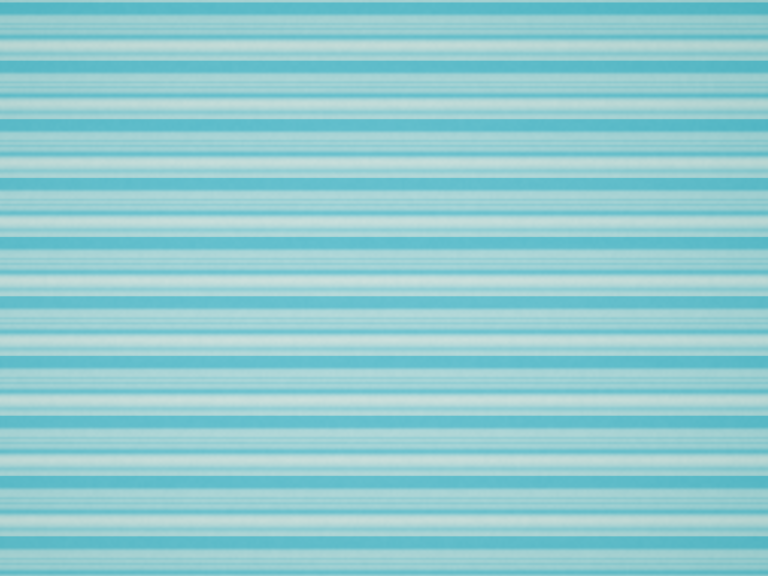
Give the GLSL for this pattern, as a Shadertoy shader.

```glsl
// Soft horizontal aqua and off-white stripes, repeating down a lightly grained sheet.
#define REPEATS 9.91
#define STRETCH 0.22
#define TOP_OFFSET 0.0139
#define BAND_HALF 0.095
#define BASE_TONE 0.71
#define BAND_TONE 0.10
#define GRAIN 0.022
#define WEAR 0.035
#define VIGNETTE 0.075
#define AQUA vec3(0.345, 0.725, 0.785)
#define CREAM vec3(0.785, 0.860, 0.845)

// Per stripe: centre in the repeat, spread, change of tone
const vec3 STRIPES[7] = vec3[7](
    vec3(0.215, 0.030,  0.05),
    vec3(0.275, 0.014, -0.17),
    vec3(0.360, 0.016, -0.20),
    vec3(0.500, 0.036, -0.55),
    vec3(0.640, 0.060,  0.27),
    vec3(0.785, 0.026, -0.22),
    vec3(0.870, 0.020,  0.08));

float hash(vec2 p) {
    vec3 q = fract(vec3(p.xyx) * 0.1031);
    q += dot(q, q.yzx + 33.33);
    return fract((q.x + q.y) * q.z);
}

float valueNoise(vec2 p) {
    vec2 cell = floor(p), f = fract(p);
    f = f * f * (3.0 - 2.0 * f);
    float low = mix(hash(cell), hash(cell + vec2(1, 0)), f.x);
    float high = mix(hash(cell + vec2(0, 1)), hash(cell + vec2(1, 1)), f.x);
    return mix(low, high, f.y);
}

// Tone across one repeat: 0 is aqua, 1 is cream
float stripeTone(float phase, float pixel) {
    float tone = BASE_TONE;
    for (int i = 0; i < 7; i++) {
        vec3 s = STRIPES[i];
        float spread = sqrt(s.y * s.y + 0.1 * pixel * pixel);
        float d = (phase - s.x) / spread;
        tone += s.z * s.y / spread * exp(-0.5 * d * d);
    }
    // Broad band: crisp upper edge, feathered lower edge
    float crisp = max(0.014, 0.6 * pixel);
    float lower = smoothstep(BAND_HALF - 0.02, BAND_HALF + 0.065, phase);
    float upper = smoothstep(-crisp, crisp, 1.0 - BAND_HALF - phase);
    return mix(BAND_TONE, tone, lower * upper);
}

void mainImage(out vec4 fragColor, in vec2 fragCoord) {
    vec2 uv = fragCoord / iResolution.xy;
    vec2 pos = fragCoord / iResolution.y;

    // Repeats widen slightly towards the bottom
    float down = 1.0 - uv.y - TOP_OFFSET;
    float course = REPEATS * down - STRETCH * down * down;
    float tone = stripeTone(fract(course), REPEATS / iResolution.y);

    // Uneven ink between repeats and along each stripe
    float row = floor(course + 0.5);
    tone += WEAR * (hash(vec2(row + 20.0, 7.0)) - 0.5);
    tone += WEAR * (valueNoise(vec2(pos.x * 3.0, pos.y * 60.0)) - 0.5);

    // Paper grain and gentle falloff of light
    float grain = valueNoise(pos * 190.0) + valueNoise(pos * 90.0 + 31.0) - 1.0;
    vec2 away = uv - vec2(0.44, 0.48);
    float light = 1.02 - VIGNETTE * dot(away, away) * 1.6;
    vec3 color = mix(AQUA, CREAM, tone + GRAIN * grain);
    color *= light + 0.25 * GRAIN * grain;
    color.r -= 0.10 * dot(away, away);
    fragColor = vec4(clamp(color, 0.0, 1.0), 1.0);
}
```
